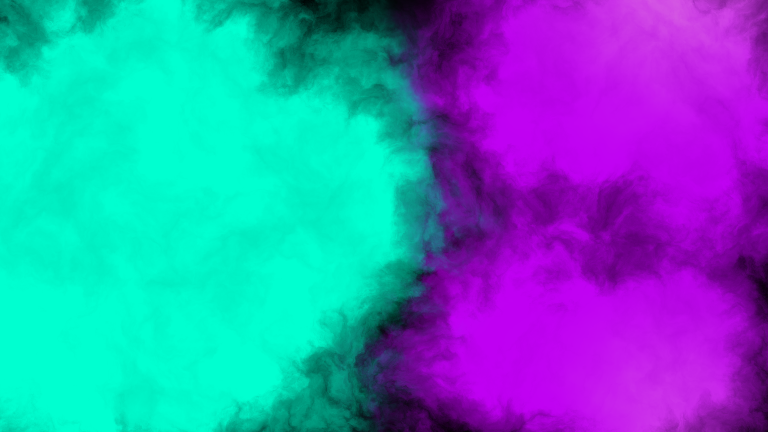
A Shadertoy shader for this background:

```glsl
// Two clouds of coloured powder, teal and violet, meeting over black.
// Soft puffs set the broad density; warped fractal noise tears the edges,
// and a thin veil plus a dense core turn each density into colour.

#define PUFFS 10
#define OCTAVES 7
#define WARP 0.14
#define TEAR 1.0
#define GRAIN 5.5
#define ROUGHNESS 0.58
#define VEIL 0.58
#define TEAL vec3(0.0, 1.0, 0.815)
#define VIOLET vec3(0.75, 0.0, 0.95)
#define LILAC vec3(0.83, 0.34, 0.89)

// Each puff: centre x, centre y, radius, weight (canvas height = 1)
const vec4 tealPuffs[PUFFS] = vec4[PUFFS](
    vec4(0.14, 0.63, 0.42, 1.0), vec4(0.39, 0.82, 0.26, 0.9),
    vec4(0.25, 0.24, 0.37, 1.1), vec4(0.77, 0.58, 0.17, 1.0),
    vec4(0.79, 0.37, 0.18, 0.95), vec4(0.53, 0.18, 0.18, 0.65),
    vec4(0.50, 0.48, 0.28, 0.65), vec4(0.77, 0.83, 0.18, 0.33),
    vec4(1.00, 0.48, 0.17, 0.14), vec4(0.79, 0.05, 0.15, 0.22));

const vec4 violetPuffs[PUFFS] = vec4[PUFFS](
    vec4(1.25, 0.84, 0.24, 1.0), vec4(1.44, 0.77, 0.22, 0.85),
    vec4(1.65, 0.62, 0.18, 0.95), vec4(1.64, 0.93, 0.26, 0.8),
    vec4(1.14, 0.16, 0.20, 0.9), vec4(1.39, 0.09, 0.23, 0.8),
    vec4(1.58, 0.27, 0.18, 0.95), vec4(1.24, 0.46, 0.26, 0.42),
    vec4(1.66, 0.12, 0.22, 0.5), vec4(0.93, 0.09, 0.14, 0.17));

float hash(vec2 cell) {
    vec3 h = fract(vec3(cell.xyx) * 0.1031);
    h += dot(h, h.yzx + 33.33);
    return fract((h.x + h.y) * h.z);
}

float valueNoise(vec2 p) {
    vec2 cell = floor(p), f = fract(p);
    f = f * f * (3.0 - 2.0 * f);
    return mix(mix(hash(cell), hash(cell + vec2(1, 0)), f.x),
               mix(hash(cell + vec2(0, 1)), hash(cell + vec2(1, 1)), f.x), f.y);
}

// Fractal noise, centred on zero
float fbm(vec2 p) {
    float sum = 0.0, amp = 0.45;
    for (int i = 0; i < OCTAVES; i++) {
        sum += amp * (valueNoise(p) - 0.5);
        p = mat2(1.6, 1.2, -1.2, 1.6) * p + 17.3;
        amp *= ROUGHNESS;
    }
    return sum;
}

// Creased noise for the torn, flaky wisps
float wisps(vec2 p) {
    vec2 curl = vec2(fbm(p + 3.1), fbm(p + 41.7));
    float crease = abs(fbm(p * 2.3 + 1.8 * curl + 9.0)) - 0.12;
    return fbm(p + 1.3 * curl) + 0.7 * crease;
}

float puffDensity(vec4 puffs[PUFFS], vec2 p) {
    float sum = 0.0;
    for (int i = 0; i < PUFFS; i++) {
        vec2 d = (p - puffs[i].xy) / puffs[i].z;
        sum += puffs[i].w * exp(-dot(d, d));
    }
    return sum;
}

// Noise acts only where there is some powder to tear
float cloud(float density, float noise) {
    float torn = density + TEAR * noise * smoothstep(0.0, 0.4, density);
    return mix(smoothstep(0.45, 1.05, torn), smoothstep(0.02, 0.55, torn), VEIL);
}

float glow(vec2 p, vec2 centre, float radius) {
    vec2 d = (p - centre) / radius;
    return exp(-dot(d, d));
}

void mainImage(out vec4 fragColor, in vec2 fragCoord) {
    vec2 p = fragCoord / iResolution.y;

    // Displace the puffs so that their outlines billow
    vec2 warped = p + WARP * vec2(fbm(p * GRAIN + 5.0), fbm(p * GRAIN + 63.0));
    float tealNoise = wisps(p * GRAIN + 11.0);
    float violetNoise = wisps(p * GRAIN + 83.0);
    float teal = cloud(puffDensity(tealPuffs, warped), tealNoise);
    float violet = cloud(puffDensity(violetPuffs, warped), violetNoise);

    // Faint mottling inside the dense powder
    vec3 tealColor = TEAL * (0.98 + 0.2 * min(tealNoise, 0.1));
    vec3 violetColor = VIOLET * (0.98 + 0.2 * min(violetNoise, 0.1));

    // Pale dust at the upper and lower right
    float pale = 0.95 * glow(warped, vec2(1.58, 1.02), 0.24)
               + 0.55 * glow(warped, vec2(1.58, 0.05), 0.20);
    pale *= 1.0 + 1.2 * violetNoise;
    violetColor = mix(violetColor, LILAC, clamp(pale, 0.0, 1.0));

    // Teal lies in front; thin layers blend over black
    vec3 color = tealColor * teal + violetColor * violet * (1.0 - teal);
    fragColor = vec4(clamp(color, 0.0, 1.0), 1.0);
}
```
